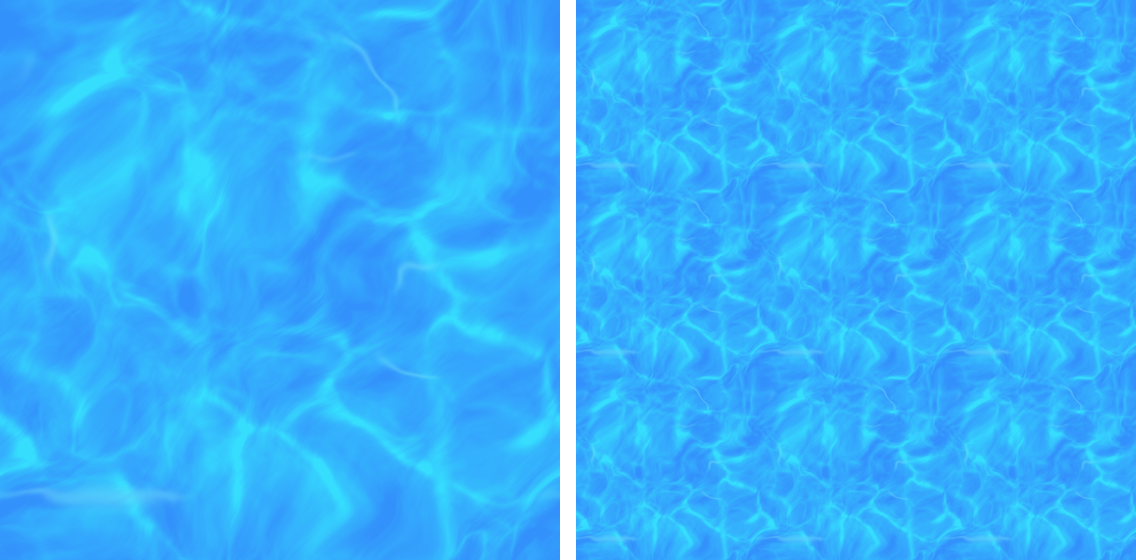
Left, the tile; right, the same tile 3 across and 3 down.
A Shadertoy shader for this texture:

```glsl
// Sunlit pool water: soft caustic veins over drifting blue clouds.
// Warped Voronoi borders give the light net; wrapped value noise gives the
// clouds, slanted streaks and curved wisps. Every lattice wraps, so it tiles.

const vec3 DEEP_BLUE   = vec3(0.20, 0.57, 0.985);
const vec3 BRIGHT_CYAN = vec3(0.21, 0.865, 0.992);
const vec3 PALE_LIGHT  = vec3(0.46, 0.83, 0.98);

const float BASE_LIGHT    = 0.20;
const float CLOUD_LIGHT   = 0.95;
const float STREAK_LIGHT  = 0.60;
const float GLOW_LIGHT    = 0.30;
const float VEIN_LIGHT    = 0.42;
const float FINE_LIGHT    = 0.30;
const float WISP_LIGHT    = 0.24;
const float PALE_AMOUNT   = 0.40;
const float WARP_BROAD    = 0.10;
const float WARP_MIDDLE   = 0.065;
const float WARP_FINE     = 0.016;
const float OCTAVE_GAIN   = 0.62;
const int   LARGE_CELLS   = 5;   // cells across the tile
const int   SMALL_CELLS   = 9;
const ivec2 STREAK_GRID   = ivec2(7, 17);

// Two random values for a lattice cell, wrapped to the given period
vec2 hash2(ivec2 cell, ivec2 period, int seed) {
    ivec2 w = ((cell % period) + period) % period;
    uint h = uint(w.x) * 1597334677u ^ uint(w.y) * 3812015801u ^ uint(seed) * 2654435769u;
    h = (h ^ (h >> 16)) * 2246822519u;
    h = (h ^ (h >> 13)) * 3266489917u;
    h ^= h >> 16;
    return vec2(h & 65535u, h >> 16) / 65535.0;
}

// Wrapped value noise, two independent channels
vec2 noise2(vec2 p, ivec2 period, int seed) {
    p *= vec2(period);
    ivec2 i = ivec2(floor(p));
    vec2 f = fract(p);
    f = f * f * f * (f * (f * 6.0 - 15.0) + 10.0);
    vec2 low  = mix(hash2(i, period, seed), hash2(i + ivec2(1, 0), period, seed), f.x);
    vec2 high = mix(hash2(i + ivec2(0, 1), period, seed), hash2(i + ivec2(1, 1), period, seed), f.x);
    return mix(low, high, f.y);
}

float fbm(vec2 p, ivec2 period, int seed) {
    float sum = 0.0, weight = 1.0, total = 0.0;
    for (int k = 0; k < 5; k++) {
        sum += weight * noise2(p, period, seed + k).x;
        total += weight;
        weight *= OCTAVE_GAIN;
        period *= 2;
    }
    return sum / total;
}

// Distance to the nearest Voronoi border, in cell units
float borderDistance(vec2 p, int cells, int seed) {
    p *= float(cells);
    ivec2 base = ivec2(floor(p)), period = ivec2(cells), nearest = ivec2(0);
    vec2 f = fract(p), toNearest = vec2(0.0);
    float best = 8.0;
    for (int y = -1; y <= 1; y++)
    for (int x = -1; x <= 1; x++) {
        ivec2 g = ivec2(x, y);
        vec2 r = vec2(g) + 0.1 + 0.8 * hash2(base + g, period, seed) - f;
        if (dot(r, r) < best) { best = dot(r, r); toNearest = r; nearest = g; }
    }
    float border = 8.0;
    for (int y = -2; y <= 2; y++)
    for (int x = -2; x <= 2; x++) {
        ivec2 g = nearest + ivec2(x, y);
        vec2 r = vec2(g) + 0.1 + 0.8 * hash2(base + g, period, seed) - f;
        vec2 gap = r - toNearest;
        if (dot(gap, gap) > 1e-5)
            border = min(border, dot(0.5 * (toNearest + r), normalize(gap)));
    }
    return border;
}

// Soft falloff without a crease at the border
float glow(float d, float rate) {
    return exp(-rate * sqrt(d * d + 0.001));
}

// Curved thin lines along the middle level of a noise field
float wisps(vec2 p, int cells, float width, int seed) {
    vec2 n = noise2(p, ivec2(cells), seed);
    float level = (n.x - 0.5) / width;
    return exp(-level * level) * smoothstep(0.35, 0.75, n.y);
}

void mainImage(out vec4 fragColor, in vec2 fragCoord) {
    vec2 uv = fragCoord / iResolution.xy;

    // Bend the net like a moving surface
    vec2 p = uv + WARP_BROAD * (noise2(uv, ivec2(4), 11) - 0.5);
    p += WARP_MIDDLE * (noise2(p, ivec2(9), 12) - 0.5);
    p += WARP_FINE * (noise2(p, ivec2(24), 13) - 0.5);

    // Patchy strength and width along the veins
    vec2 patches = noise2(uv, ivec2(7), 21);
    vec2 fade = smoothstep(0.2, 0.75, patches);
    float width = mix(0.035, 0.11, noise2(uv, ivec2(9), 22).x);

    // Clouds, with streaks sheared along the rising diagonal
    float cloud = fbm(p, ivec2(6), 31) - 0.5;
    float streak = fbm(vec2(p.x, p.y - p.x), STREAK_GRID, 41) - 0.5;
    float light = BASE_LIGHT + CLOUD_LIGHT * cloud + STREAK_LIGHT * streak;

    // Large caustic net and a fainter small one
    float d = borderDistance(p, LARGE_CELLS, 51);
    float core = d / width;
    light += GLOW_LIGHT * glow(d, 6.0) * mix(0.35, 1.0, fade.x);
    light += VEIN_LIGHT * exp(-core * core) * fade.y * (1.0 + 2.0 * streak);
    float fine = borderDistance(p + 0.04 * (patches - 0.5), SMALL_CELLS, 61);
    light += FINE_LIGHT * glow(fine, 7.0) * (1.0 - 0.8 * fade.y);

    // Curved wisps, and thin pale filaments here and there
    light += WISP_LIGHT * (wisps(p, 7, 0.07, 71) + wisps(p, 12, 0.10, 72));
    float pale = wisps(p, 5, 0.035, 73) * smoothstep(0.5, 0.8, patches.x);
    light += 0.15 * pale;

    vec3 color = mix(DEEP_BLUE, BRIGHT_CYAN, clamp(light, 0.0, 1.0));
    color = mix(color, PALE_LIGHT, PALE_AMOUNT * pale);
    fragColor = vec4(color, 1.0);
}
```
